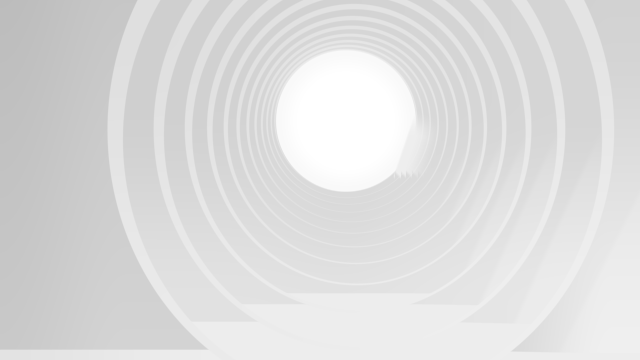
Give the GLSL for this background, as a Shadertoy shader.

```glsl
// A pale tunnel of receding rings with a flat floor, leading to a bright round opening.

const float RING_COUNT = 12.0;
const float FLOOR_TONE = 0.928;
const vec2 OPENING_CENTER = vec2(0.961, 0.664);
const float OPENING_RADIUS = 0.1945;

// Coverage of the region where d < 0, softened over one pixel.
float fill(float d, float px) {
    return 1.0 - smoothstep(-px, px, d);
}

// Approximate signed distance to an ellipse of given height to width ratio.
float ellipse(vec2 p, vec2 center, float radius, float ratio) {
    return length((p - center) / vec2(1.0, ratio)) - radius;
}

// Perspective radius at a depth counted in ring spacings.
float depthRadius(float depth) {
    return 1.0 / (1.421 + 0.328 * depth);
}

// Height where the floor meets the wall behind a ring.
float floorHeight(float depth, float x) {
    return 0.236 - 0.1296 * exp(-0.47 * depth) - 0.009 * smoothstep(1.1, 1.7, x);
}

// Flat wall in front of the first ring, darkest at the upper left.
float frontWallTone(vec2 p) {
    float right = smoothstep(1.3, 1.7, p.x);
    float beam = smoothstep(-0.01, 0.01, p.x - 1.775 + 0.5 * (0.46 - p.y));
    return mix(0.79, 0.738, p.y) + 0.04 * smoothstep(0.0, 0.35, p.x)
        + right * (0.045 + 0.05 * smoothstep(0.9, 0.2, p.y)) + 0.015 * beam * right;
}

// Tunnel lining between rings, lit from the lower right by slanted beams.
float liningTone(vec2 p, float depth, float radius) {
    float down = smoothstep(0.72, 0.15, p.y);
    float right = smoothstep(0.9, 1.6, p.x);
    float beamX = 1.01 + radius - 0.45 * (0.65 - p.y);
    float beam = smoothstep(-0.01, 0.01, p.x - beamX) * smoothstep(0.68, 0.5, p.y);
    float shade = exp(-30.0 * pow(length(p - vec2(0.96, 0.43)), 2.0));
    return 0.812 + 0.003 * depth + 0.022 * right + 0.07 * down
        + 0.02 * beam - 0.02 * shade;
}

// Front face of a ring.
float faceTone(vec2 p) {
    return 0.875 + 0.02 * smoothstep(0.3, 1.5, p.x) + 0.04 * smoothstep(0.9, 0.15, p.y);
}

// Soft patch of sunlight crossing the right rim of the opening.
float sunPatch(vec2 p) {
    float slant = p.x - 1.155 + 0.34 * (0.69 - p.y);
    float teeth = 0.016 * fract(p.x * 62.0);
    float low = smoothstep(0.515, 0.53, p.y + teeth);
    float high = smoothstep(0.70, 0.62, p.y + 0.4 * max(p.x - 1.155, 0.0));
    return smoothstep(-0.004, 0.004, slant) * smoothstep(0.10, 0.015, slant) * low * high;
}

void mainImage(out vec4 fragColor, in vec2 fragCoord) {
    vec2 p = fragCoord / iResolution.y;
    float px = 0.8 / iResolution.y;

    // Floor and front wall
    float frontFloor = mix(0.89, FLOOR_TONE, smoothstep(0.0, 0.6, p.x));
    float tone = mix(frontWallTone(p), frontFloor, fill(p.y - floorHeight(-1.0, p.x), px));

    // Rings and the lining behind each, from near to far
    for (float k = 0.0; k < RING_COUNT; k++) {
        float outer = depthRadius(k);
        float inner = depthRadius(k + 0.25);
        float thickness = outer - inner;
        float ratio = max(1.085 - 0.01 * k, 1.0);
        vec2 center = vec2(1.0023 - 0.0038 * k, 0.639 + 0.0024 * k);
        vec2 innerCenter = center + thickness * vec2(0.12, -0.7);

        float lining = liningTone(p, k, inner);
        float fade = smoothstep(0.65, 0.35, p.y) * smoothstep(2.0, 8.0, k);
        float face = mix(faceTone(p), lining, 0.65 * fade);
        tone = mix(tone, face, fill(ellipse(p, center, outer, ratio), px));

        float behind = mix(lining, FLOOR_TONE, fill(p.y - floorHeight(k, p.x), px));
        tone = mix(tone, behind, fill(ellipse(p, innerCenter, inner, ratio), px));
    }

    // Bright opening, its rim glow and the sunlight over it
    float rim = ellipse(p, OPENING_CENTER, OPENING_RADIUS, 1.01);
    tone += 0.035 * exp(-40.0 * max(rim, 0.0)) * smoothstep(0.6, 0.85, p.y);
    float light = mix(0.975, 1.0, smoothstep(0.0, -0.07, rim));
    tone = mix(tone, light, fill(rim, px));
    tone = mix(tone, 0.935, sunPatch(p));

    fragColor = vec4(vec3(clamp(tone, 0.0, 1.0)), 1.0);
}
```
